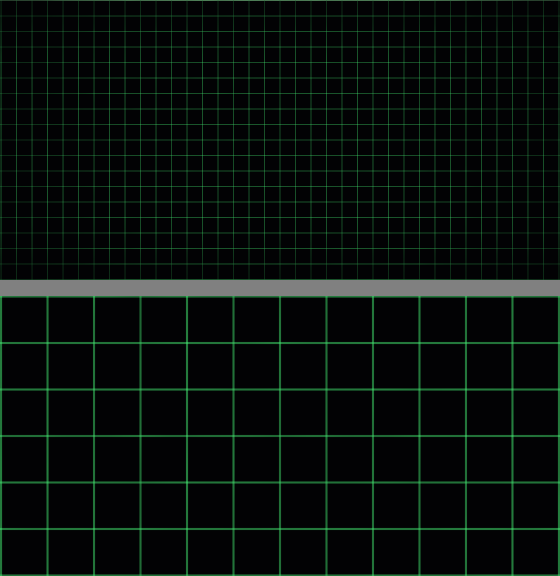
Top: the whole. Bottom: its middle third, enlarged.
Reproduce this pattern procedurally as a Shadertoy shader.

```glsl
// Thin green square grid on near-black, fading toward the ends of its lines.

// Lengths are fractions of the canvas height.
const float PITCH = 0.05535;
const float LINE_WIDTH = 0.0025;
const float END_STRENGTH = 0.5;     // line brightness at the canvas border
const float FADE_ACROSS = 0.62;     // fade length of horizontal lines
const float FADE_DOWN = 0.22;       // fade length of vertical lines
const float LINE_VARIATION = 0.14;
const float WEAR = 0.12;
const float WEAR_SCALE = 24.0;
const float TOP_ROW = 9.0;          // index of the pale top line

const vec3 BACKGROUND = vec3(0.008, 0.009, 0.014);
const vec3 LINE_COLOR = vec3(0.125, 0.44, 0.21);
const vec3 TOP_COLOR = vec3(0.42, 0.68, 0.46);

float hash(vec2 p) {
    vec3 q = fract(p.xyx * 0.1031);
    q += dot(q, q.yzx + 33.33);
    return fract((q.x + q.y) * q.z);
}

float valueNoise(vec2 p) {
    vec2 cell = floor(p);
    vec2 f = fract(p);
    f = f * f * (3.0 - 2.0 * f);
    float low = mix(hash(cell), hash(cell + vec2(1, 0)), f.x);
    float high = mix(hash(cell + vec2(0, 1)), hash(cell + vec2(1, 1)), f.x);
    return mix(low, high, f.y);
}

// Exact share of a pixel covered by a line whose centre is d away.
vec2 lineCoverage(vec2 d, float pixel) {
    vec2 high = min(d + 0.5 * pixel, vec2(0.5 * LINE_WIDTH));
    vec2 low = max(d - 0.5 * pixel, vec2(-0.5 * LINE_WIDTH));
    return max(high - low, 0.0) / pixel;
}

float endFade(float borderDistance, float fadeLength) {
    return mix(END_STRENGTH, 1.0, smoothstep(0.0, fadeLength, borderDistance));
}

void mainImage(out vec4 fragColor, in vec2 fragCoord) {
    float pixel = 1.0 / iResolution.y;
    vec2 p = (fragCoord - 0.5 * iResolution.xy) * pixel;
    vec2 border = 0.5 * iResolution.xy * pixel - abs(p);

    // Nearest vertical line in x, nearest horizontal line in y
    vec2 index = floor(p / PITCH + 0.5);
    vec2 coverage = lineCoverage(p - index * PITCH, pixel);

    // Fade along each line, with slight differences and wear
    vec2 strength = vec2(endFade(border.y, FADE_DOWN),
                         endFade(border.x, FADE_ACROSS));
    vec2 variation = vec2(hash(vec2(index.x + 50.0, 3.0)),
                          hash(vec2(7.0, index.y + 50.0)));
    strength *= 1.0 + LINE_VARIATION * (variation - 0.5);
    strength *= 1.0 + WEAR * (valueNoise(p * WEAR_SCALE + 80.0) - 0.5);

    // Combine both line directions
    vec3 rowColor = index.y >= TOP_ROW ? TOP_COLOR : LINE_COLOR;
    vec3 vertical = LINE_COLOR * coverage.x * strength.x;
    vec3 horizontal = rowColor * coverage.y * strength.y;
    vec3 color = BACKGROUND + vertical + horizontal * (1.0 - 0.5 * coverage.x);
    fragColor = vec4(color, 1.0);
}
```
